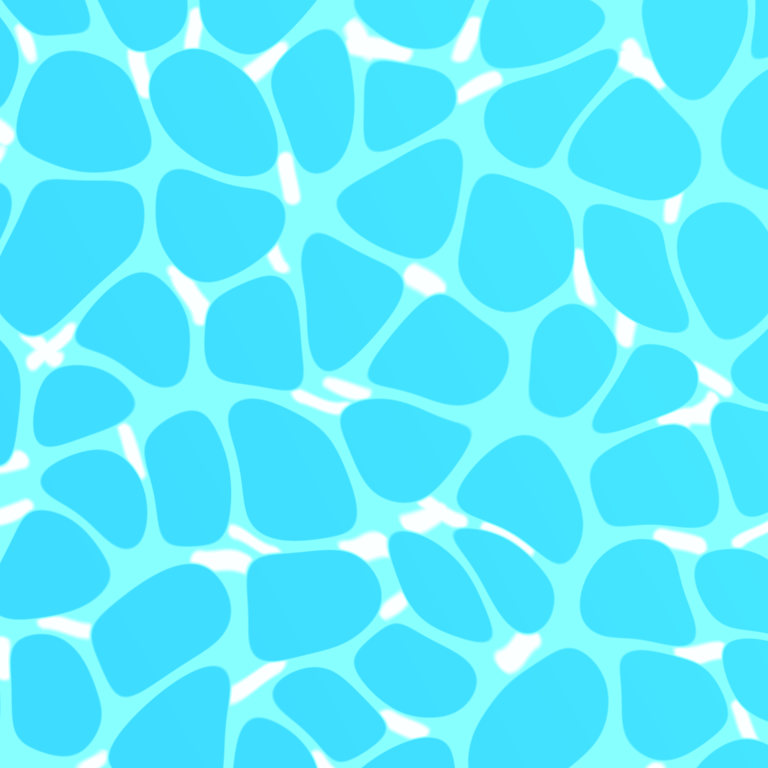
A WebGL 2 fragment shader for this texture:

```glsl
#version 300 es
precision highp float;
// Sunlit pool water: a web of pale caustic lines with white glints over blue cells.

#define CELLS 6.5          // cells across the canvas
#define JITTER 0.86        // irregularity of the cell centres
#define WARP 0.13          // bending of the lines, in cells
#define LINE 0.034         // half width of a line, in cells
#define ROUNDING 9.5       // lower values round the cell corners more
#define EDGE_SOFT 0.009    // softness of the line edges, in cells
#define GLINT_LENGTH 0.17  // half length of a glint, in cells
#define GLINT_RADIUS 0.085 // half thickness of a glint, in cells
#define WATER_DEEP vec3(0.245, 0.865, 1.0)
#define WATER_LIGHT vec3(0.275, 0.905, 1.0)
#define LINE_COLOR vec3(0.53, 1.0, 1.0)
#define GLINT_COLOR vec3(0.99, 1.0, 1.0)

uniform vec2 u_resolution;
out vec4 fragColor;

vec2 hash2(vec2 p) {
    vec3 q = fract(p.xyx * vec3(0.1031, 0.1030, 0.0973));
    q += dot(q, q.yzx + 33.33);
    return fract((q.xx + q.yz) * q.zy);
}

vec2 cellCentre(vec2 id) {
    return id + 0.5 + JITTER * (hash2(id + 37.0) - 0.5);
}

// Layered sines bend the straight cell borders.
vec2 warp(vec2 p) {
    vec2 broad = sin(p.yx * vec2(2.1, 1.9) + vec2(0.6, 2.4) + 0.7 * p);
    vec2 fine = sin(p.yx * vec2(4.7, 5.1) - 1.3 * p + vec2(1.7, 0.3));
    return p + WARP * (broad + 0.35 * fine);
}

// Smoothed distance to the borders of the cell that holds p.
float borderDistance(vec2 p) {
    vec2 home = floor(p), nearId = home, nearest = vec2(0.0);
    float best = 1e3;
    for (int y = -1; y <= 1; y++)
    for (int x = -1; x <= 1; x++) {
        vec2 id = home + vec2(x, y);
        vec2 r = cellCentre(id) - p;
        if (dot(r, r) < best) { best = dot(r, r); nearest = r; nearId = id; }
    }
    float sum = 0.0;
    for (int y = -2; y <= 2; y++)
    for (int x = -2; x <= 2; x++) {
        if (x == 0 && y == 0) continue;
        vec2 r = cellCentre(nearId + vec2(x, y)) - p;
        float d = dot(0.5 * (nearest + r), normalize(r - nearest));
        sum += exp(-ROUNDING * d);
    }
    return -log(sum) / ROUNDING;
}

// Distance from p to a bent capsule laid on the border nearest to a seed.
float glintDistance(vec2 p, vec2 seed, vec2 rnd) {
    vec2 home = floor(seed), a = vec2(0.0), b = a, c = a;
    vec3 best = vec3(1e3);
    for (int y = -1; y <= 1; y++)
    for (int x = -1; x <= 1; x++) {
        vec2 q = cellCentre(home + vec2(x, y));
        float d = distance(q, seed);
        if (d < best.x) { best = vec3(d, best.xy); c = b; b = a; a = q; }
        else if (d < best.y) { best = vec3(best.x, d, best.y); c = b; b = q; }
        else if (d < best.z) { best.z = d; c = q; }
    }
    vec2 normal = normalize(b - a), along = vec2(-normal.y, normal.x);
    vec2 onBorder = seed + normal * dot(0.5 * (a + b) - seed, normal);
    // Slide towards the junction with the third cell.
    float slide = dot(0.5 * (a + c) - onBorder, c - a) / dot(along, c - a);
    vec2 centre = onBorder + along * clamp(0.8 * slide, -0.5, 0.5);
    vec2 r = vec2(dot(p - centre, along), dot(p - centre, normal));
    r.y += (rnd.x - 0.5) * 0.12 * sin(r.x * 9.0);
    r.x -= clamp(r.x, -GLINT_LENGTH, GLINT_LENGTH) * mix(0.65, 1.15, rnd.y);
    return length(r) - GLINT_RADIUS * mix(0.75, 1.1, rnd.x);
}

float glints(vec2 p) {
    vec2 home = floor(p);
    float d = 1e3;
    for (int y = -1; y <= 1; y++)
    for (int x = -1; x <= 1; x++) {
        vec2 id = home + vec2(x, y);
        vec2 rnd = hash2(id + 91.0);
        d = min(d, glintDistance(p, id + 0.2 + 0.6 * rnd, rnd.yx));
    }
    return 1.0 - smoothstep(-0.03, 0.022, d);
}

void main() {
    vec2 uv = gl_FragCoord.xy / u_resolution.y;
    vec2 p = warp(uv * CELLS + 11.0);

    // Water, slightly lighter towards the upper right.
    float light = smoothstep(0.15, 0.85, dot(uv, vec2(0.65, 0.35)));
    vec3 color = mix(WATER_DEEP, WATER_LIGHT, light);

    // Lines of uneven width.
    float border = borderDistance(p);
    float width = LINE * (1.0 + 0.35 * sin(1.7 * p.x + 0.8) * sin(2.3 * p.y));
    float line = 1.0 - smoothstep(-EDGE_SOFT, EDGE_SOFT, border - width);
    color = mix(color, LINE_COLOR, line);

    // Glints stay inside the lines.
    float inside = 1.0 - smoothstep(-0.018, 0.008, border - 0.85 * width);
    color = mix(color, GLINT_COLOR, glints(p) * inside);

    fragColor = vec4(color, 1.0);
}
```
